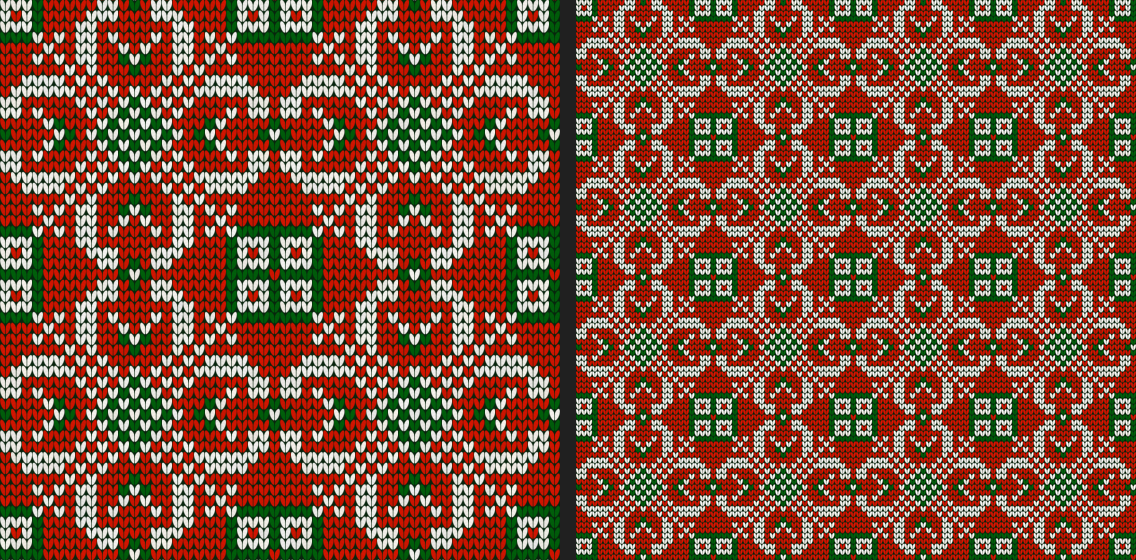
Left, the tile; right, the same tile 2 across and 2 down.
Give the GLSL for this pattern, as a WebGL 1 fragment shader.

```glsl
precision highp float;
// Knitted folk pattern: rose, petals and framed squares in red, white and green.
// Each stitch is a heart of two tilted ellipses; its yarn is chosen by folding the
// stitch grid into one octant of a 26 x 26 motif, repeated twice each way.

uniform vec2 u_resolution;

const float REPEATS = 2.0;
const float MOTIF = 26.0;
const float STITCHES = REPEATS * MOTIF;

const vec3 RED = vec3(0.82, 0.08, 0.00);
const vec3 WHITE = vec3(0.95, 0.94, 0.92);
const vec3 GREEN = vec3(0.00, 0.37, 0.04);
const vec3 GAP = vec3(0.03, 0.14, 0.05);

float hash(vec2 p) {
  return fract(sin(dot(p, vec2(127.1, 311.7))) * 43758.5453);
}

bool within(float x, float low, float high) {
  return x > low - 0.5 && x < high + 0.5;
}

bool same(float a, float b) {
  return abs(a - b) < 0.5;
}

// Four small squares in a frame; x and y count stitches from its centre.
vec3 frameYarn(float x, float y) {
  if (same(x, y) && (same(x, 0.0) || same(x, 2.0))) return RED;
  if (same(x, 4.0) && same(y, 4.0)) return WHITE;
  bool square = within(x, 1.0, 3.0) && within(y, 1.0, 3.0);
  return square ? WHITE : GREEN;
}

// Rose in one octant: along and across count stitches from its centre.
vec3 roseYarn(float along, float across) {
  float sum = along + across;
  float diff = along - across;
  bool even = mod(sum, 2.0) < 0.5;

  // Checked heart and the diagonal lattice running to the corners
  if (!even && sum < 3.5) return GREEN;
  if (even && sum < 4.5) return WHITE;
  if (even && diff < 2.5 && along < 6.5) return WHITE;
  if (same(diff, 0.0)) return WHITE;
  if (same(along, 9.0) && same(across, 7.0)) return WHITE;

  // Petal outline
  if (same(across, 5.0) && within(along, 7.0, 10.0)) return WHITE;
  if (same(across, 4.0) && within(along, 6.0, 11.0)) return WHITE;
  if (within(across, 2.0, 3.0) && within(along, 11.0, 12.0)) return WHITE;

  // Chevron inside the petal
  if (same(diff, 7.0) && across < 2.5) return WHITE;
  if (same(diff, 6.0) && across < 1.5) return GREEN;

  // Small cross between neighbouring petals
  if (same(along, 13.0) && same(across, 0.0)) return WHITE;
  if (same(diff, 12.0)) return GREEN;
  return RED;
}

vec3 yarnColor(vec2 stitch) {
  vec2 fold = abs(mod(stitch, MOTIF) - 12.0);
  vec2 corner = 13.0 - fold;
  if (max(corner.x, corner.y) < 4.5) return frameYarn(corner.x, corner.y);
  return roseYarn(max(fold.x, fold.y), min(fold.x, fold.y));
}

// Approximate signed distance to a heart-shaped stitch, y pointing up.
float stitchDistance(vec2 p) {
  const float TILT = 0.34;
  vec2 radii = vec2(0.23, 0.56);
  vec2 q = vec2(abs(p.x) - 0.21, p.y);
  float c = cos(TILT);
  float s = sin(TILT);
  q = vec2(c * q.x - s * q.y, s * q.x + c * q.y);
  vec2 n = q / radii;
  float len = length(n);
  return len * (len - 1.0) / max(length(n / radii), 0.001);
}

// Yarn with a soft rim, fine strands and slight differences between stitches.
vec3 shadeStitch(vec3 yarn, vec2 p, float d, vec2 stitch) {
  float rim = mix(0.86, 1.0, smoothstep(0.0, 0.09, -d));
  float strands = 0.985 + 0.015 * sin((abs(p.x) - 0.34 * p.y) * 60.0);
  float tone = 0.97 + 0.05 * hash(stitch);
  vec3 tint = 1.0 + vec3(0.015, 0.0, -0.025) * (hash(stitch + 71.0) - 0.5);
  return yarn * rim * strands * tone * tint;
}

void main() {
  vec2 uv = gl_FragCoord.xy / u_resolution;
  vec2 grid = vec2(uv.x, 1.0 - uv.y) * STITCHES;
  float aa = 0.75 * STITCHES / min(u_resolution.x, u_resolution.y);
  vec3 color = GAP;

  // Lower rows first, so that the tip of each stitch lies over the next row
  for (int i = 0; i < 3; i++) {
    vec2 cell = floor(grid) + vec2(0.0, 1.0 - float(i));
    vec2 p = (grid - cell - 0.5) * vec2(1.0, -1.0);
    vec2 stitch = mod(cell, STITCHES);
    float d = stitchDistance(p);
    float seam = smoothstep(0.0, 0.025 + aa, abs(p.x));
    vec3 yarn = shadeStitch(yarnColor(stitch), p, d, stitch);
    yarn = mix(mix(GAP, yarn, 0.45), yarn, seam);
    color = mix(color, yarn, 1.0 - smoothstep(-aa, aa, d));
  }
  gl_FragColor = vec4(color, 1.0);
}
```
